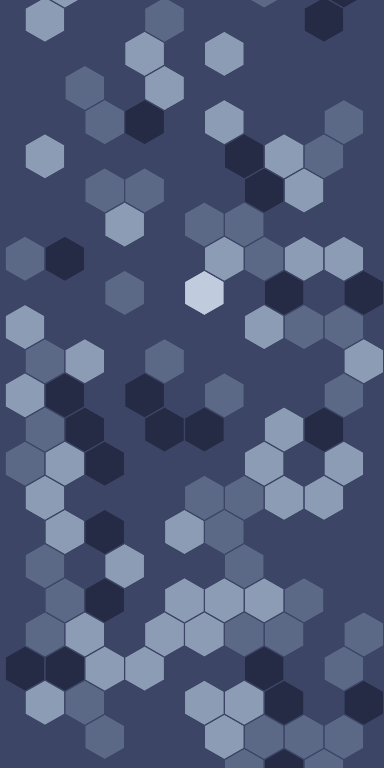
This pattern is drawn by a WebGL 1 fragment shader. Its source:

```glsl
precision highp float;
// Scattered slate-blue hexagons on a dark blue ground.
// Each point finds its nearest centre on a honeycomb lattice; a hash of
// the cell leaves it empty or picks one of four tones for its tile.

uniform vec2 u_resolution;

const float ROW_STEP = 0.8660254;   // row spacing of a honeycomb of pitch 1

float hash(vec2 p) {
    return fract(sin(dot(p, vec2(127.1, 311.7))) * 43758.5453);
}

// Nearest point of a rectangular lattice that passes through origin
vec2 nearestPoint(vec2 p, vec2 origin) {
    vec2 period = vec2(1.0, 2.0 * ROW_STEP);
    return floor((p - origin) / period + 0.5) * period + origin;
}

// Signed distance to the sides of a pointy-top hexagon
float hexagon(vec2 p, float apothem) {
    p = abs(p);
    return max(p.x, dot(p, vec2(0.5, ROW_STEP))) - apothem;
}

// Tone of a tile by its random value; the rest stays ground
vec3 tileColor(float pick, vec3 ground) {
    if (pick < 0.14)  return vec3(0.145, 0.170, 0.270);   // navy
    if (pick < 0.33)  return vec3(0.355, 0.412, 0.530);   // slate
    if (pick < 0.495) return vec3(0.550, 0.610, 0.710);   // pale blue
    if (pick < 0.53)  return vec3(0.752, 0.800, 0.866);   // ice
    return ground;
}

void main() {
    // Honeycomb space, pitch 1, rows pressed together very slightly
    vec2 uv = gl_FragCoord.xy / u_resolution.x;
    vec2 p = (uv - vec2(0.0651, -0.008)) / vec2(0.1038, 0.1027);
    float pixel = 1.0 / (0.1038 * u_resolution.x);

    // The honeycomb is two interleaved rectangular lattices
    vec2 evenCentre = nearestPoint(p, vec2(0.5, 0.0));
    vec2 oddCentre = nearestPoint(p, vec2(0.0, ROW_STEP));
    vec2 centre = distance(p, evenCentre) < distance(p, oddCentre)
        ? evenCentre : oddCentre;
    vec2 cell = floor(vec2(centre.x + 0.25, centre.y / ROW_STEP + 0.5));

    // Nine tiles per row; the cells cut by the sides stay empty
    vec3 ground = vec3(0.235, 0.270, 0.400);
    float inside = step(-0.5, cell.x) * step(cell.x, 8.5);
    vec3 tile = tileColor(hash(cell + 3.7), ground);

    // A thin gap of ground separates neighbouring tiles
    float edge = hexagon(p - centre, 0.482);
    float cover = inside * (1.0 - smoothstep(-0.5 * pixel, 0.5 * pixel, edge));
    gl_FragColor = vec4(mix(ground, tile, cover), 1.0);
}
```
